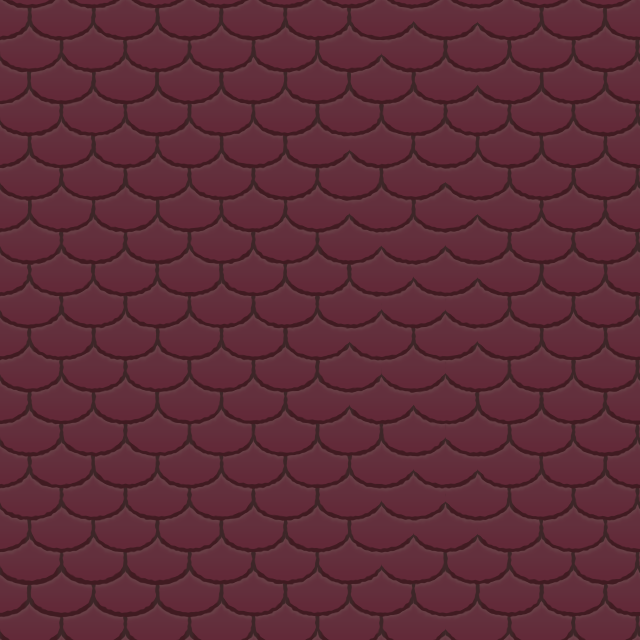
Give the GLSL for this pattern, as a WebGL 1 fragment shader.

```glsl
precision highp float;
// Overlapping rows of dark red roof scales with ragged outlines and worn seams.

uniform vec2 u_resolution;

const float COLUMNS = 10.0;
const float ROW_STEP = 0.5;                  // row spacing, in scale widths
const float ROW_SHIFT = -0.07;               // lower tip of row zero
const float COLUMN_SHIFT = 0.46;             // centre of the first scale
const vec2 SCALE_RADII = vec2(0.472, 0.29);  // half ellipse of the lower edge
const float OUTLINE = 0.058;

const vec3 FILL_TOP = vec3(0.39, 0.19, 0.24);
const vec3 FILL_LOW = vec3(0.39, 0.16, 0.22);
const vec3 RIM = vec3(0.42, 0.27, 0.29);
const vec3 INK = vec3(0.25, 0.105, 0.13);
const vec3 GAP = vec3(0.24, 0.15, 0.155);

float hash(vec2 p) {
    return fract(sin(dot(p, vec2(127.1, 311.7))) * 43758.55);
}

vec2 gradient(vec2 cell) {
    float angle = 6.2832 * hash(cell);
    return vec2(cos(angle), sin(angle));
}

float gradientNoise(vec2 p) {
    vec2 i = floor(p);
    vec2 f = p - i;
    vec2 w = f * f * f * (f * (f * 6.0 - 15.0) + 10.0);
    vec2 e = vec2(1.0, 0.0);
    float low = mix(dot(gradient(i), f), dot(gradient(i + e.xy), f - e.xy), w.x);
    float high = mix(dot(gradient(i + e.yx), f - e.yx), dot(gradient(i + 1.0), f - 1.0), w.x);
    return mix(low, high, w.y);
}

// Column coordinate: whole numbers are scale centres, halves are seams.
float columnAt(float x, float row) {
    return x - COLUMN_SHIFT - 0.5 * mod(row, 2.0);
}

// Position relative to the middle of the nearest scale in a row.
vec2 scaleLocal(vec2 g, float row) {
    float x = fract(columnAt(g.x, row) + 0.5) - 0.5;
    return vec2(x, g.y - row * ROW_STEP - ROW_SHIFT - SCALE_RADII.y);
}

// Distance to a half ellipse extended upward by straight sides.
float scaleDistance(vec2 p, vec2 radii) {
    vec2 q = vec2(max(abs(p.x), 0.0001), min(p.y, 0.0));
    float k = length(q / radii);
    return k * (k - 1.0) / length(q / (radii * radii));
}

// Some seams right of the centre are closed up.
float closedSeam(vec2 g, float row) {
    float seam = floor(columnAt(g.x, row));
    float x = (seam + 0.5 + COLUMN_SHIFT + 0.5 * mod(row, 2.0)) / COLUMNS;
    float inWornBand = step(0.52, x) * step(x, 0.78);
    return inWornBand * step(0.5, hash(vec2(seam, row + 3.0)));
}

// Outline width: heavier and crumbling in the lower left corner.
float outlineWidth(vec2 g, float ragged) {
    float worn = (1.0 - smoothstep(2.5, 3.8, g.x)) * (1.0 - smoothstep(1.0, 1.5, g.y));
    return OUTLINE + worn * (0.012 + 0.5 * ragged);
}

vec3 shadeScale(vec2 g, float row, float ragged, float blur) {
    vec2 p = scaleLocal(g, row);
    float edge = scaleDistance(p, SCALE_RADII) + ragged;
    edge -= 0.045 * closedSeam(g, row) * smoothstep(-0.14, -0.02, p.y);

    // Vertical tint, then a pale rim beneath the row above
    vec3 fill = mix(FILL_LOW, FILL_TOP, smoothstep(-0.28, 0.16, p.y));
    float above = scaleDistance(scaleLocal(g, row + 1.0), SCALE_RADII);
    float rim = max(above + ragged - outlineWidth(g, ragged), 0.0);
    fill = mix(fill, RIM, 0.8 * exp(-rim * rim / 0.0018));

    // Outline, greyer in the gaps between neighbours
    vec3 ink = mix(INK, GAP, smoothstep(0.40, 0.48, abs(p.x)));
    return mix(fill, ink, smoothstep(-blur, blur, edge));
}

void main() {
    vec2 g = gl_FragCoord.xy / u_resolution * COLUMNS;
    float blur = 0.8 * COLUMNS / min(u_resolution.x, u_resolution.y);
    float ragged = 0.022 * gradientNoise(g * 13.0);

    // The highest row that can reach this point overlaps the row below it
    float row = floor((g.y - ROW_SHIFT + 0.09) / ROW_STEP);
    float edge = scaleDistance(scaleLocal(g, row), SCALE_RADII) + ragged;
    float cover = 1.0 - smoothstep(-blur, blur, edge - outlineWidth(g, ragged));
    vec3 lower = shadeScale(g, row - 1.0, ragged, blur);
    vec3 upper = shadeScale(g, row, ragged, blur);
    gl_FragColor = vec4(mix(lower, upper, cover), 1.0);
}
```
